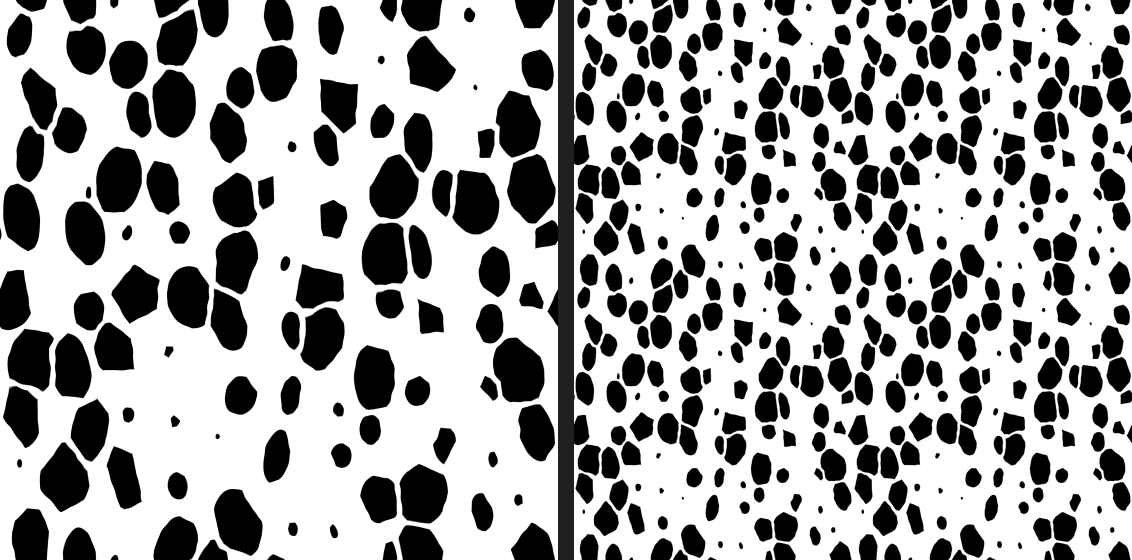
Left: one tile. Right: repeated 2 by 2.
A WebGL 1 fragment shader for this pattern:

```glsl
precision highp float;
// Tileable scatter of upright black pebbles, some faceted, on a white ground.

uniform vec2 u_resolution;

#define GRID vec2(11.0, 9.0)       // pebble cells across and up
#define JITTER vec2(0.60, 0.46)    // spread of centres, in cells
#define HALF_WIDTH vec2(0.017, 0.046)
#define ASPECT vec2(1.2, 2.3)      // height over width
#define MAX_HALF_HEIGHT 0.063
#define TILT 0.6                   // total range of lean, radians
#define SPECK_SHARE 0.11
#define ANGULAR_SHARE 0.25
#define GAP 0.009                  // white channel between neighbours
#define ROUGH_CELLS 64.0
#define ROUGHNESS 0.003

const vec3 PAPER = vec3(1.0);
const vec3 INK = vec3(0.0);

vec4 hash4(vec2 p) {
  vec4 q = fract(p.xyxy * vec4(0.1031, 0.1030, 0.0973, 0.1099));
  q += dot(q, q.wzxy + 33.33);
  return fract((q.xxyz + q.yzzw) * q.zywx);
}

// Value noise that wraps over the unit square.
float wrappedNoise(vec2 uv) {
  vec2 p = uv * ROUGH_CELLS;
  vec2 i = floor(p);
  vec2 f = fract(p);
  f = f * f * (3.0 - 2.0 * f);
  vec2 a = mod(i, ROUGH_CELLS);
  vec2 b = mod(i + 1.0, ROUGH_CELLS);
  float low = mix(hash4(a).x, hash4(vec2(b.x, a.y)).x, f.x);
  float high = mix(hash4(vec2(a.x, b.y)).x, hash4(b).x, f.x);
  return mix(low, high, f.y);
}

// Approximate signed distance to an axis-aligned ellipse.
float ellipseDistance(vec2 p, vec2 radii) {
  p += 0.00001;
  float k = length(p / radii);
  return k * (k - 1.0) / length(p / (radii * radii));
}

// One pebble: a leaning ellipse trimmed by random flat facets.
float pebbleDistance(vec2 p, vec2 id) {
  vec4 form = hash4(id + 131.0);
  vec4 kind = hash4(id + 257.0);
  float lean = (form.z - 0.5) * TILT;
  float c = cos(lean);
  float s = sin(lean);
  p = vec2(c * p.x + s * p.y, c * p.y - s * p.x);

  float halfWidth = mix(HALF_WIDTH.x, HALF_WIDTH.y, form.x);
  float halfHeight = halfWidth * mix(ASPECT.x, ASPECT.y, form.y);
  vec2 radii = vec2(halfWidth, min(halfHeight, MAX_HALF_HEIGHT));
  if (kind.x < SPECK_SHARE) radii *= 0.22;

  float d = ellipseDistance(p, radii);
  float nearest = kind.y < ANGULAR_SHARE ? 0.52 : 0.84;
  for (int k = 0; k < 5; k++) {
    vec4 cut = hash4(id + 400.0 + 37.0 * float(k));
    float angle = 6.28318 * (form.w + (float(k) + 0.6 * cut.x) / 5.0);
    vec2 normal = vec2(cos(angle), sin(angle));
    float reach = length(normal * radii) * mix(nearest, 1.08, cut.y);
    d = max(d, dot(p, normal) - reach);
  }
  return d;
}

// Nearest pebble, cut back where a second one crowds it.
float scatterDistance(vec2 uv) {
  float first = 1.0;
  float second = 1.0;
  for (int x = -1; x <= 1; x++) {
    float column = floor(uv.x * GRID.x) + float(x);
    float shift = hash4(vec2(mod(column, GRID.x), 71.0)).x;
    float baseRow = floor(uv.y * GRID.y - shift);
    for (int y = -1; y <= 1; y++) {
      vec2 cell = vec2(column, baseRow + float(y));
      vec2 id = mod(cell, GRID);
      vec2 offset = (hash4(id + 19.0).xy - 0.5) * JITTER;
      vec2 centre = (cell + 0.5 + vec2(0.0, shift) + offset) / GRID;
      float d = pebbleDistance(uv - centre, id);
      second = min(second, max(first, d));
      first = min(first, d);
    }
  }
  return max(first, 0.5 * (first - second + GAP));
}

void main() {
  vec2 uv = gl_FragCoord.xy / u_resolution;
  float d = scatterDistance(uv) + (wrappedNoise(uv) - 0.5) * ROUGHNESS;
  float edge = 0.7 / min(u_resolution.x, u_resolution.y);
  gl_FragColor = vec4(mix(INK, PAPER, smoothstep(-edge, edge, d)), 1.0);
}
```
